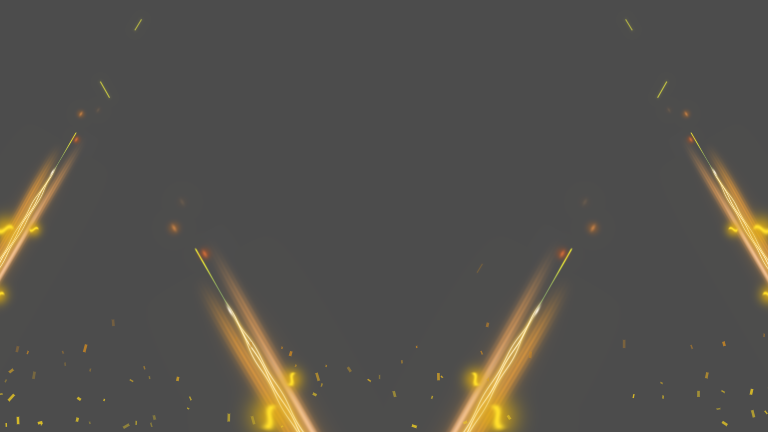
Reproduce this background procedurally as a WebGL 1 fragment shader.

```glsl
precision highp float;
uniform vec2 u_resolution;

float hash(vec2 p) {
  return fract(sin(dot(p, vec2(127.1, 311.7))) * 43758.5453);
}

float bell(float x, float width) {
  return exp(-x * x / (width * width));
}

float segment(vec2 p, vec2 a, vec2 b) {
  vec2 ab = b - a;
  return length(p - a - ab * clamp(dot(p - a, ab) / dot(ab, ab), 0.0, 1.0));
}

// Thin bright dash with a faint halo
vec3 streak(vec3 col, vec2 p, vec2 a, vec2 b, vec3 tint, float strength) {
  float d = segment(p, a, b);
  float light = 0.85 * bell(d, 0.0016) + 0.08 * bell(d, 0.006);
  return mix(col, tint, strength * light);
}

// Glowing yellow curl, thicker toward its far end
vec3 flare(vec3 col, vec2 p, float size) {
  p /= size;
  float along = dot(p, vec2(0.62, -0.78));
  float across = dot(p, vec2(0.78, 0.62));
  float curl = bell(across - 0.006 * sin(along * 100.0), 0.0085 + 0.1 * max(along, 0.0));
  curl *= 1.0 - smoothstep(0.02, 0.036, abs(along));
  col = mix(col, vec3(0.90, 0.70, 0.06), 0.75 * bell(length(p), 0.046));
  return mix(col, vec3(1.0, 0.87, 0.17), curl);
}

vec3 ember(vec3 col, vec2 p, vec3 tint, float strength) {
  col = mix(col, tint, 0.5 * strength * bell(length(p), 0.013));
  return mix(col, tint + 0.15, 0.6 * strength * bell(length(p * vec2(0.5, 1.0)), 0.004));
}

// Beam in local space: x runs down from the tip, y runs across
vec3 beam(vec3 col, vec2 p) {
  float s = p.x;
  float t = p.y;
  float grain = 0.9 + 0.1 * sin(t * 700.0 + 2.0 * sin(s * 9.0));

  // Wide haze and soft orange bands on either side
  col = mix(col, vec3(0.72, 0.50, 0.22), 0.35 * smoothstep(0.05, 0.35, s) * bell(t, 0.05));
  float longBand = smoothstep(-0.02, 0.26, s) * bell(t - 0.035 + 0.022 * s, 0.015);
  float shortBand = smoothstep(0.05, 0.28, s) * bell(t + 0.029 - 0.01 * s, 0.018);
  col = mix(col, vec3(0.86, 0.60, 0.34), 0.8 * grain * longBand);
  col = mix(col, vec3(0.90, 0.61, 0.24), 0.8 * grain * shortBand);
  float rim = smoothstep(0.18, 0.46, s) * bell(t - 0.025, 0.007);
  col = mix(col, vec3(1.0, 0.82, 0.68), 0.75 * rim);
  col = mix(col, vec3(0.97, 0.72, 0.28), 0.7 * smoothstep(0.13, 0.4, s) * bell(t, 0.018));

  // Tapered green-gold tip
  float tip = smoothstep(-0.002, 0.006, s) * (1.0 - smoothstep(0.15, 0.19, s));
  float fade = smoothstep(0.03, 0.12, s);
  vec3 tipColor = mix(vec3(0.92, 0.92, 0.22), vec3(0.55, 0.68, 0.40), fade);
  col = mix(col, tipColor, (0.9 - 0.2 * fade) * tip * bell(t, 0.0021 - 0.0005 * fade));

  // Bright wavering strands
  for (int i = 0; i < 3; i++) {
    float k = float(i) - 1.0;
    float sway = 0.007 * k * smoothstep(0.15, 0.32, s) + 0.002 * sin(s * 46.0 + k * 2.1);
    float glow = smoothstep(0.13, 0.19 + 0.06 * abs(k), s);
    col = mix(col, vec3(1.0, 0.83, 0.36), 0.4 * glow * bell(t - sway, 0.005));
    col = mix(col, vec3(1.0, 0.96, 0.82), (0.8 - 0.2 * abs(k)) * glow * bell(t - sway, 0.0017));
  }
  col = mix(col, vec3(1.0, 0.96, 0.9), 0.9 * bell(length((p - vec2(0.167, -0.002)) * vec2(0.25, 1.0)), 0.003));

  // Curls beside the beam and embers around its tip
  col = flare(col, p - vec2(0.375, 0.044), 0.55);
  col = flare(col, p - vec2(0.426, -0.044), 1.0);
  col = flare(col, p - vec2(0.640, 0.053), 0.7);
  col = ember(col, p - vec2(-0.107, 0.027), vec3(0.50, 0.36, 0.22), 0.3);
  col = ember(col, p - vec2(-0.064, -0.019), vec3(0.72, 0.42, 0.16), 1.0);
  return ember(col, p - vec2(0.023, 0.013), vec3(0.78, 0.33, 0.10), 1.0);
}

// Scattered chips, denser and yellower near the floor
vec3 debris(vec3 col, vec2 p, float cell, float size, float amount) {
  vec2 id = floor(p / cell);
  vec2 local = (fract(p / cell) - 0.5) * cell;
  vec2 jitter = vec2(hash(id + 3.1), hash(id + 7.7)) - 0.5;
  local -= jitter * (cell - 2.4 * size);
  float height = (id.y + 0.5) * cell;
  float density = (0.65 + 0.35 * cos(7.85 * p.x - 0.8)) * (1.0 - smoothstep(0.1, 0.32, height));
  float low = 1.0 - smoothstep(0.06, 0.2, height);
  float angle = (hash(id + 5.3) - 0.5) * mix(1.0, 3.1, low);
  float c = cos(angle);
  float n = sin(angle);
  local = vec2(c * local.x + n * local.y, c * local.y - n * local.x);
  vec2 edge = abs(local) - size * vec2(0.25, 0.4 + 0.5 * hash(id + 9.2));
  float shape = 1.0 - smoothstep(-0.001, 0.0018, max(edge.x, edge.y));
  float visible = step(hash(id) + 0.01, amount * density) * (0.3 + 0.55 * hash(id + 1.9));
  return mix(col, mix(vec3(0.78, 0.52, 0.14), vec3(0.95, 0.82, 0.13), low), shape * visible);
}

void main() {
  vec2 p = gl_FragCoord.xy / u_resolution.y;
  vec2 q = vec2(abs(p.x - 0.5 * u_resolution.x / u_resolution.y + 0.001), p.y);
  vec3 col = vec3(0.30);

  // Inner and outer mirrored beams
  vec2 inner = q - vec2(0.4365, 0.426);
  vec2 outer = (q - vec2(0.711, 0.694)) / 0.65;
  col = beam(col, vec2(dot(inner, vec2(-0.496, -0.869)), dot(inner, vec2(-0.869, 0.496))));
  col = beam(col, vec2(dot(outer, vec2(0.505, -0.863)), dot(outer, vec2(-0.863, -0.505))));

  // Loose streaks
  vec3 lime = vec3(0.80, 0.80, 0.26);
  col = streak(col, q, vec2(0.561, 0.954), vec2(0.575, 0.931), lime, 0.8);
  col = streak(col, q, vec2(0.655, 0.810), vec2(0.635, 0.775), lime, 0.95);
  col = streak(col, p, vec2(1.105, 0.370), vec2(1.116, 0.388), vec3(0.55, 0.42, 0.2), 0.6);

  col = debris(col, p, 0.055, 0.0105, 0.42);
  col = debris(col, p + vec2(0.013, 0.0), 0.034, 0.005, 0.2);
  gl_FragColor = vec4(col, 1.0);
}
```
